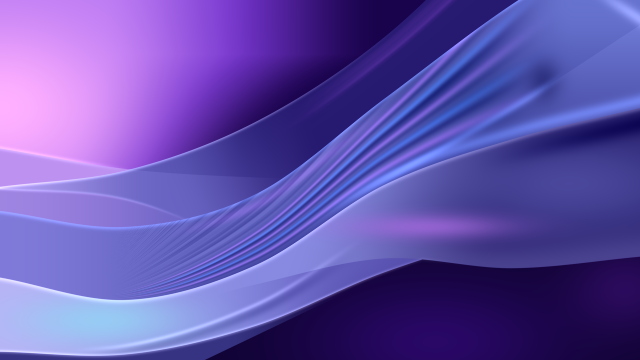
Write a WebGL 1 fragment shader that draws this background.

```glsl
precision highp float;
uniform vec2 u_resolution;

// Cubic interpolation kernel
float kernel(float t) {
  t = abs(t);
  if (t < 1.0) return (1.5 * t - 2.5) * t * t + 1.0;
  return t < 2.0 ? ((2.5 - 0.5 * t) * t - 4.0) * t + 2.0 : 0.0;
}

// Smooth curve through six evenly spaced heights
float curve(float x, float a, float b, float c, float d, float e, float f) {
  float s = x * 5.0;
  return (2.0 * a - b) * kernel(s + 1.0) + a * kernel(s) + b * kernel(s - 1.0)
    + c * kernel(s - 2.0) + d * kernel(s - 3.0) + e * kernel(s - 4.0)
    + f * kernel(s - 5.0) + (2.0 * f - e) * kernel(s - 6.0);
}

float ramp(float a, float b, float x) {
  float t = clamp((x - a) / (b - a), 0.0, 1.0);
  return t * t * (3.0 - 2.0 * t);
}
float fill(float d) { return ramp(-0.002, 0.002, d); }
float ridge(float d, float width) { return exp(-d * d / (width * width)); }
float blob(vec2 p, float x, float y, float rx, float ry) {
  vec2 q = (p - vec2(x, y)) / vec2(rx, ry);
  return exp(-dot(q, q));
}
float hash(float n) { return fract(sin(n * 127.1) * 43758.5); }
float noise(float x) {
  return mix(hash(floor(x)), hash(floor(x) + 1.0), ramp(0.0, 1.0, fract(x)));
}

// Violet glow above, dark indigo below
vec3 skyColor(vec2 p) {
  float t = p.x + max(0.0, 0.85 - p.y) * p.x * 2.0;
  vec3 c = mix(vec3(0.72, 0.47, 0.95), vec3(0.45, 0.2, 0.8), ramp(0.15, 0.42, t));
  c = mix(c, vec3(0.1, 0.01, 0.3), ramp(0.33, 0.6, t));
  return mix(c, vec3(1, 0.69, 1), blob(p, 0.0, 0.7, 0.19, 0.24));
}
vec3 groundColor(vec2 p) {
  vec3 c = vec3(0.06, 0.01, 0.2);
  c += vec3(0.1, 0.02, 0.2) * blob(p, 0.68, 0.05, 0.2, 0.17);
  c += vec3(0.1, 0.03, 0.15) * blob(p, 0.98, 0.2, 0.09, 0.12);
  float sheet = fill(p.y - (p.x - 0.32) * 0.85) * ramp(0.55, 0.35, p.x);
  return mix(c, vec3(0.21, 0.2, 0.51), sheet);
}

// Translucent upper veil with overlapping folds
vec3 upperVeil(vec2 p, float top, float bottom, float shelf) {
  vec3 c = mix(vec3(0.68, 0.61, 0.94), vec3(0.41, 0.39, 0.76), ramp(0.0, 0.27, p.x));
  c = mix(c, vec3(0.15, 0.1, 0.44), ramp(0.25, 0.53, p.x + 0.25 * (p.y - 0.5)));
  float v = (p.y - bottom) / max(top - bottom, 0.01);
  c += vec3(0.2, 0.09, 0.2) * ridge(v - 0.72, 0.16) * ramp(0.42, 0.6, p.x) * noise(v * 18.0);
  c -= 0.05 * fill(p.y - shelf) * ramp(0.1, 0.25, p.x) * ramp(0.46, 0.36, p.x);
  float fold = curve(p.x, 0.475, 0.445, 0.3, 0.1, 0.0, 0.0);
  c = mix(c, vec3(0.58, 0.46, 0.85), 0.6 * fill(fold - p.y) * ramp(0.36, 0.12, p.x));
  c += 0.1 * ridge(p.y - fold, 0.004) * ramp(0.33, 0.2, p.x);
  return c + 0.28 * ridge(p.y - top, 0.006) * ramp(0.65, 0.35, p.x);
}

// Blue silk with creases fanning to the upper right
vec3 middleSilk(vec2 p, float top, float bottom) {
  float v = (p.y - bottom) / max(top - bottom, 0.01);
  float fan = v / clamp((p.x - 0.13) * 1.6, 0.04, 1.3);
  vec3 c = mix(vec3(0.5, 0.48, 0.85), vec3(0.33, 0.34, 0.7), ramp(0.0, 0.42, p.x));
  c = mix(c, vec3(0.23, 0.27, 0.6), blob(p, 0.74, 0.74, 0.14, 0.14));
  float creased = ramp(0.16, 0.35, p.x) * ramp(0.92, 0.65, p.x);
  c += creased * 0.16 * (noise(fan * 13.0) - 0.5);
  for (int i = 0; i < 5; i++) {
    float d = fan - 1.05 + 0.2 * float(i);
    vec3 sheen = mix(vec3(0.24, 0.12, 0.24), vec3(0.06, 0.18, 0.28), mod(float(i), 2.0));
    c += creased * (sheen * ridge(d, 0.045) - 0.07 * ridge(d + 0.08, 0.04));
  }
  c += vec3(0.13, 0.05, 0.11) * ridge(v - 0.84, 0.07) * ramp(0.25, 0.4, p.x) * ramp(0.65, 0.5, p.x);

  // Pocket and lapel
  float lapel = curve(p.x, 0.17, 0.17, 0.3, 0.5, 0.7, 0.93);
  vec3 flap = mix(vec3(0.27, 0.29, 0.64), vec3(0.4, 0.45, 0.81), ramp(0.65, 1.0, p.y));
  flap += 0.04 * fill(lapel - p.y);
  c = mix(c, flap, ramp(0.76, 0.9, p.x));
  c = mix(c, vec3(0.15, 0.16, 0.46), 0.8 * blob(p, 0.85, 0.775, 0.025, 0.055));
  vec3 blue = vec3(0.12, 0.17, 0.24);
  c += blue * ridge(p.y - lapel, 0.013) * ramp(0.5, 0.65, p.x) * ramp(0.89, 0.83, p.x);
  c += 0.22 * ridge(p.y - 0.98 + (p.x - 0.97) * 1.1, 0.02) * ramp(0.9, 1.0, p.x);
  c += blue * ridge(p.y - bottom - 0.02, 0.018) * ramp(0.45, 0.6, p.x);
  return c + blue * ridge(p.y - top, 0.008);
}

// Luminous ribbon fading into a dark veil
vec3 lowerRibbon(vec2 p, float top, float bottom, float hem) {
  vec3 c = mix(vec3(0.72, 0.7, 0.96), vec3(0.53, 0.54, 0.88), ramp(0.0, 0.42, p.x));
  c = mix(c, vec3(0.58, 0.82, 0.96), 0.85 * blob(p, 0.16, 0.11, 0.13, 0.07));
  vec3 veil = mix(vec3(0.16, 0.13, 0.43), vec3(0.29, 0.28, 0.61), blob(p, 0.89, 0.49, 0.2, 0.13));
  veil += 0.12 * ridge(p.y - hem, 0.06);
  c = mix(c, veil, ramp(0.48, 0.8, p.x + 0.25 * (0.4 - p.y)));
  c = mix(c, vec3(0.66, 0.42, 0.88), 0.75 * blob(p, 0.67, 0.37, 0.13, 0.035));
  c = mix(c, vec3(0.32, 0.28, 0.68), 0.6 * fill(hem - p.y) * ramp(0.32, 0.56, p.x));
  float v = (p.y - bottom) / max(top - bottom, 0.01);
  float inner = v - 0.9 * p.x + 0.015;
  float left = ramp(0.1, 0.25, p.x) * ramp(0.58, 0.4, p.x);
  c += left * (0.17 * ridge(inner, 0.04) - 0.12 * ridge(inner + 0.12, 0.09));
  c -= 0.13 * ridge(p.y - top + 0.045, 0.03) * ramp(0.72, 0.95, p.x);
  return c + 0.2 * ridge(p.y - top, 0.009);
}

void main() {
  vec2 p = gl_FragCoord.xy / u_resolution;
  float x = p.x, y = p.y;
  float veilTop = curve(x, 0.481, 0.528, 0.662, 0.896, 1.24, 1.6);
  float silkTop = curve(x, 0.414, 0.37, 0.461, 0.725, 0.988, 1.2);
  float ribbonTop = curve(x, 0.229, 0.167, 0.264, 0.486, 0.613, 0.7);
  float bottom = curve(x, 0.023, 0.016, 0.095, 0.243, 0.35, 0.42);
  float hem = curve(x, 0.1, 0.12, 0.21, 0.282, 0.255, 0.287);
  float shelf = curve(x, 0.588, 0.53, 0.507, 0.5, 0.5, 0.5);
  float base = min(bottom, hem);

  // Layers from back to front
  vec3 c = skyColor(p);
  c = mix(c, vec3(0.74, 0.57, 0.94), fill(shelf - y) * ramp(0.24, 0.18, x));
  c += 0.12 * ridge(y - shelf, 0.006) * ramp(0.22, 0.1, x);
  c = mix(c, upperVeil(p, veilTop, silkTop, shelf), fill(veilTop - y));
  c = mix(c, middleSilk(p, silkTop, ribbonTop), fill(silkTop - y));
  c = mix(c, lowerRibbon(p, ribbonTop, bottom, hem), fill(ribbonTop - y));
  c = mix(c, groundColor(p), fill(base - y));
  c += 0.2 * ridge(y - base, 0.005) * ramp(0.75, 0.5, x);
  gl_FragColor = vec4(c, 1.0);
}
```
